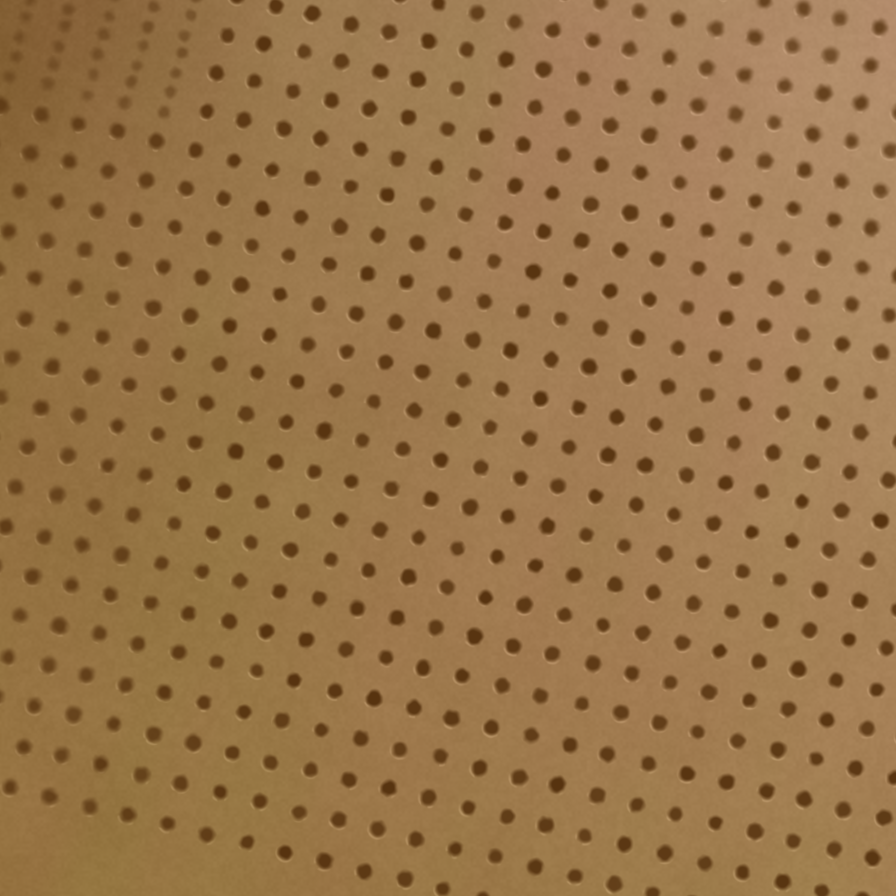
Reproduce this texture procedurally as a Shadertoy shader.

```glsl
// Tan perforated leather: a slanted grid of small dark holes under warm uneven light.

const vec2 FIRST_HOLE = vec2(0.0117, 0.1211);
const vec2 STEP_ALONG = vec2(0.0440, -0.0103);
const vec2 STEP_UP = vec2(0.0140, 0.0456);
const vec2 SHEAR = vec2(-0.000055, 0.0000065);
const vec2 BEND = vec2(-0.000069, -0.000072);
const float HOLE_RADIUS = 0.0081;

const vec3 LIGHT_BOTTOM_LEFT = vec3(0.58, 0.45, 0.245);
const vec3 LIGHT_BOTTOM_RIGHT = vec3(0.63, 0.49, 0.31);
const vec3 LIGHT_TOP_LEFT = vec3(0.56, 0.43, 0.25);
const vec3 LIGHT_TOP_RIGHT = vec3(0.71, 0.56, 0.43);
const vec3 HOLE_COLOR = vec3(0.34, 0.20, 0.06);

float hash(vec2 p) {
    vec3 q = fract(vec3(p.xyx) * 0.1031);
    q += dot(q, q.yzx + 33.33);
    return fract((q.x + q.y) * q.z);
}

float noise(vec2 p) {
    vec2 i = floor(p), f = fract(p);
    f = f * f * (3.0 - 2.0 * f);
    return mix(mix(hash(i), hash(i + vec2(1, 0)), f.x),
               mix(hash(i + vec2(0, 1)), hash(i + vec2(1, 1)), f.x), f.y);
}

// Signed noise summed over three octaves
float fbm(vec2 p) {
    float sum = 0.0, amp = 0.5;
    for (int k = 0; k < 3; k++) {
        sum += amp * (noise(p) - 0.5);
        p = p * 2.03 + 17.0;
        amp *= 0.5;
    }
    return sum;
}

// Slight perspective drift of the grid
vec2 drift(vec2 cell) {
    return SHEAR * cell.x * cell.y + BEND * cell.y * cell.y;
}

vec2 gridToCanvas(vec2 cell) {
    return FIRST_HOLE + STEP_ALONG * cell.x + STEP_UP * cell.y + drift(cell);
}

// Inverse of gridToCanvas by fixed-point iteration
vec2 canvasToGrid(vec2 p) {
    mat2 toGrid = inverse(mat2(STEP_ALONG, STEP_UP));
    vec2 cell = vec2(0.0);
    for (int k = 0; k < 5; k++) cell = toGrid * (p - FIRST_HOLE - drift(cell));
    return cell;
}

float holeMask(vec2 p, vec2 center, float radius, float blur) {
    vec2 d = p - center;
    float wobble = 0.0018 * (noise(p * 190.0) - 0.5);
    return 1.0 - smoothstep(-blur, blur, length(d) + wobble - radius);
}

// Broken bright lip on the lower left of a hole
float lipMask(vec2 p, vec2 center, float radius) {
    vec2 d = p - center;
    float r = length(d);
    float ring = 1.0 - smoothstep(0.0, 0.0028, abs(r - radius - 0.0022));
    float side = smoothstep(-0.2, 0.9, dot(d / max(r, 1e-4), normalize(vec2(-0.5, -0.8))));
    return ring * side * smoothstep(0.3, 0.8, noise(p * 150.0 + 40.0));
}

vec3 leather(vec2 p, vec2 grid) {
    vec3 color = mix(mix(LIGHT_BOTTOM_LEFT, LIGHT_BOTTOM_RIGHT, p.x),
                     mix(LIGHT_TOP_LEFT, LIGHT_TOP_RIGHT, p.x), p.y);
    // Blotches of rose and olive, stretched along the grid columns
    color += vec3(0.035, -0.025, 0.03) * fbm(grid * vec2(0.35, 0.16) + 5.0);
    color += 0.035 * fbm(p * 9.0);
    // Fine grain
    color += 0.030 * fbm(p * 120.0);
    color += 0.018 * (noise(p * 300.0) - 0.5);
    // Dim upper left corner
    return color - 0.06 * (1.0 - smoothstep(0.0, 0.35, distance(p, vec2(0.0, 1.0))));
}

void mainImage(out vec4 fragColor, in vec2 fragCoord) {
    vec2 p = fragCoord / iResolution.xy;
    float pixel = 1.0 / min(iResolution.x, iResolution.y);
    vec2 grid = canvasToGrid(p);
    vec2 cell = floor(grid + 0.5);
    vec3 color = leather(p, grid);

    // Per-hole variation
    vec2 jitter = vec2(hash(cell + 61.0), hash(cell + 137.0)) - 0.5;
    vec2 center = gridToCanvas(cell) + 0.0028 * jitter;
    float radius = HOLE_RADIUS * mix(0.90, 1.08, hash(cell + 211.0));
    float depth = mix(0.82, 1.0, hash(cell + 307.0));

    // Softer focus toward the left edge and the top right
    float haze = max(1.0 - smoothstep(0.0, 0.3, p.x),
                     smoothstep(1.35, 1.9, p.x + p.y));
    float blur = mix(0.0026, 0.0044, haze) + 0.5 * pixel;
    depth *= 1.0 - 0.16 * haze;

    // Worn corner where each hole splits into a faint pair
    float worn = step(cell.x, -0.5) * step(16.5, cell.y);
    vec2 split = STEP_UP * 0.25 * worn;
    radius *= mix(1.0, 0.78, worn);
    depth *= mix(1.0, 0.55, worn);
    float hole = max(holeMask(p, center + split, radius, blur),
                     holeMask(p, center - split, radius, blur));

    // The perforation stops at its lowest row
    float present = step(-0.5, cell.y);
    color += 0.09 * present * (1.0 - worn) * lipMask(p, center, radius);
    color = mix(color, HOLE_COLOR, hole * depth * present);
    fragColor = vec4(clamp(color, 0.0, 1.0), 1.0);
}
```
